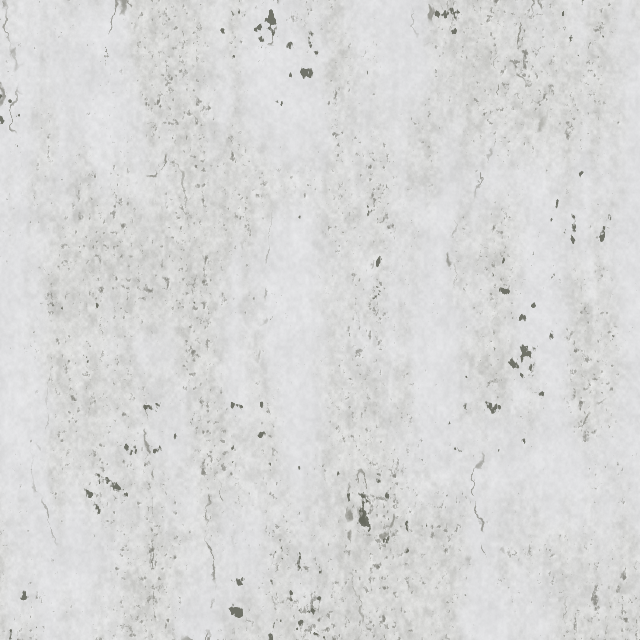
Write a WebGL 1 fragment shader that draws this texture.

```glsl
precision highp float;
// Pale whitewashed stone with vertical streaks, fine pores, cracks and dark pits.

uniform vec2 u_resolution;

float hash(vec2 p) {
  return fract(sin(dot(p, vec2(127.1, 311.7))) * 43758.5453);
}

float noise(vec2 p) {
  vec2 cell = floor(p);
  vec2 f = fract(p);
  f = f * f * (3.0 - 2.0 * f);
  float low = mix(hash(cell), hash(cell + vec2(1.0, 0.0)), f.x);
  float high = mix(hash(cell + vec2(0.0, 1.0)), hash(cell + 1.0), f.x);
  return mix(low, high, f.y);
}

float fbm(vec2 p) {
  float sum = 0.0;
  float weight = 0.533;
  for (int i = 0; i < 4; i++) {
    sum += weight * noise(p);
    p = mat2(2.0, 0.3, -0.3, 2.0) * p + vec2(17.3, 9.1);
    weight *= 0.5;
  }
  return sum;
}

// Fine specks plus somewhat larger pores; density shifts both thresholds
float pores(vec2 p, float density) {
  float specks = fbm(p * vec2(185.0, 135.0) + 31.0) + 0.20 * density;
  float holes = fbm(p * vec2(88.0, 62.0) + 67.0) + 0.20 * density;
  return max(0.75 * smoothstep(0.72, 0.92, specks), smoothstep(0.78, 0.93, holes));
}

// Ragged dark holes, found only in a few clusters
float pits(vec2 p) {
  float cluster = smoothstep(0.68, 0.90, noise(p * vec2(9.0, 6.5) + 4.7));
  float n = fbm(p * vec2(66.0, 44.0) + 71.0);
  return smoothstep(0.85, 0.91, n + 0.17 * cluster);
}

// Thin jagged broken lines running mostly upright
float cracks(vec2 p) {
  vec2 jitter = vec2(fbm(p * 70.0), fbm(p * 70.0 + 19.0)) - 0.5;
  p += 0.016 * jitter;
  float ridge = abs(fbm(p * vec2(15.0, 3.5) + 53.0) - 0.5);
  float gate = smoothstep(0.50, 0.72, noise(p * vec2(12.0, 5.0) + 23.0));
  float gaps = smoothstep(0.38, 0.62, noise(p * vec2(85.0, 50.0) + 8.0));
  return (1.0 - smoothstep(0.002, 0.016, ridge)) * gate * gaps;
}

void main() {
  vec2 p = gl_FragCoord.xy / u_resolution.y;

  // Upright bands of smooth plaster and rough stone with ragged borders
  vec2 warped = p + 0.03 * (vec2(fbm(p * 14.0), fbm(p * 14.0 + 40.0)) - 0.5);
  float bands = fbm(warped * vec2(13.0, 2.0) + 12.0);
  float patches = fbm(warped * vec2(8.0, 7.0) + 90.0);
  float streaks = noise(warped * vec2(65.0, 5.0) + 2.0) - 0.5;
  float roughness = 0.6 * bands + 0.4 * patches + 0.10 * streaks;
  roughness = smoothstep(0.36, 0.62, roughness);

  vec3 color = mix(vec3(0.877, 0.879, 0.885), vec3(0.850, 0.851, 0.844), roughness);

  // Soft clouding, faint upright streaks and fine grain
  color += 0.05 * (fbm(p * vec2(26.0, 24.0) + 5.0) - 0.5);
  color -= 0.010 * streaks;
  float grain = fbm(p * vec2(200.0, 160.0) + 3.0);
  color += (grain - 0.5) * mix(0.06, 0.12, roughness);
  float stain = smoothstep(0.45, 0.75, fbm(p * vec2(75.0, 50.0) + 14.0));
  color -= vec3(0.050, 0.050, 0.053) * stain * (0.25 + 0.75 * roughness);

  // Pores thicken in upright trails, each with a faint lit rim
  float trail = noise(warped * vec2(38.0, 11.0) + 45.0) - 0.5;
  float density = 0.8 * (roughness - 0.5) + 0.7 * trail;
  float pore = pores(p, density);
  float rim = pores(p + vec2(-0.002, 0.002), density);
  color += 0.035 * max(rim - pore, 0.0);
  color = mix(color, vec3(0.50, 0.50, 0.47), pore * 0.80);
  color = mix(color, vec3(0.50, 0.50, 0.465), cracks(p) * 0.70);
  color = mix(color, vec3(0.37, 0.38, 0.335), pits(p) * 0.85);

  gl_FragColor = vec4(clamp(color, 0.0, 1.0), 1.0);
}
```
